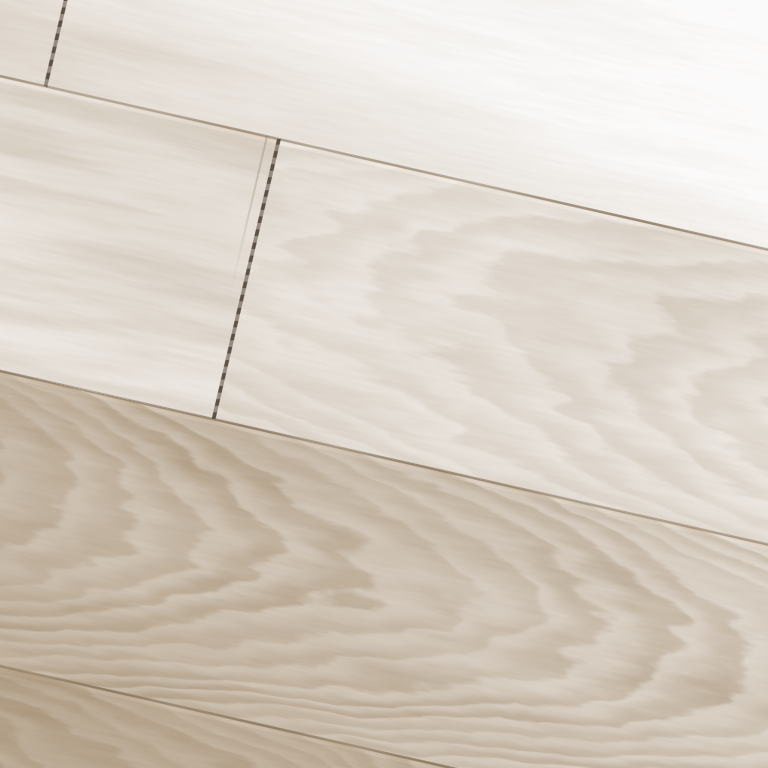
This texture is drawn by a Shadertoy shader. Its source:

```glsl
// Pale oak floorboards laid on a slant, washed by daylight from the upper right.
// Each point is mapped to a row and a board; arched or straight grain, fine
// fibres and light set a single tone, and thin seams are drawn over it.

const float ROW_SLOPE = 0.226;     // fall of the long seams
const float ROW_HEIGHT = 0.384;
const float FIRST_SEAM = 0.901;    // height of seam zero at the left edge
const float JOINT_LEAN = 0.2335;   // lean of the short joints
const float BOARD_LENGTH = 1.6;

const vec3 OAK_SHADE = vec3(0.71, 0.64, 0.55);
const vec3 OAK_LIGHT = vec3(0.96, 0.95, 0.94);
const vec3 SEAM_BROWN = vec3(0.53, 0.45, 0.35);
const vec3 JOINT_DARK = vec3(0.34, 0.29, 0.24);

// Values per row, from the top row down
const vec4 TONE_LEFT = vec4(0.73, 0.77, 0.31, 0.10);
const vec4 TONE_RIGHT = vec4(0.93, 0.79, 0.62, 0.36);
const vec4 GRAIN_DEPTH = vec4(0.10, 0.19, 0.31, 0.22);

float hash(vec2 p) {
    vec3 q = fract(p.xyx * vec3(0.1031, 0.1030, 0.0973));
    q += dot(q, q.yzx + 33.33);
    return fract((q.x + q.y) * q.z);
}

float noise(vec2 p) {
    vec2 cell = floor(p);
    vec2 f = fract(p);
    f = f * f * (3.0 - 2.0 * f);
    float low = mix(hash(cell), hash(cell + vec2(1.0, 0.0)), f.x);
    float high = mix(hash(cell + vec2(0.0, 1.0)), hash(cell + 1.0), f.x);
    return mix(low, high, f.y);
}

float fbm(vec2 p) {
    float sum = 0.0;
    float gain = 0.5;
    for (int i = 0; i < 4; i++) {
        sum += gain * noise(p);
        p = p * 2.03 + 17.3;
        gain *= 0.5;
    }
    return sum / 0.9375;
}

// Soft-edged stroke from a distance to its centre line
float stroke(float dist, float halfWidth, float pixel) {
    return 1.0 - smoothstep(halfWidth - 0.5 * pixel, halfWidth + pixel, abs(dist));
}

// Nested growth rings whose tips point along the given direction
float archedGrain(vec2 p, float direction, float frequency, vec2 seed) {
    float offCentre = p.y - 0.42 * ROW_HEIGHT;
    float field = frequency * (direction * p.x + 14.0 * offCentre * offCentre);
    field += 2.6 * fbm(p * vec2(3.0, 9.0) + seed);
    field += 0.7 * fbm(p * vec2(14.0, 52.0) + seed);
    float phase = fract(field);
    float band = smoothstep(0.0, 0.75, phase) * (1.0 - smoothstep(0.8, 1.0, phase));
    float strength = 0.5 + 0.5 * hash(vec2(floor(field) + 40.0, seed.x));
    return band * strength * (0.45 + 0.9 * fbm(p * vec2(5.0, 16.0) + seed));
}

// Long streaks with a slow waver
float straightGrain(vec2 p, vec2 seed) {
    float waver = 0.02 * noise(p * vec2(4.0, 6.0) + seed);
    return smoothstep(0.3, 0.8, fbm(vec2(p.x * 3.0, (p.y + waver) * 42.0) + seed));
}

void mainImage(out vec4 fragColor, in vec2 fragCoord) {
    vec2 uv = fragCoord / iResolution.y;
    float pixel = 1.0 / iResolution.y;

    // Row and board under this point
    float rowCoord = (FIRST_SEAM - uv.y - ROW_SLOPE * uv.x) / ROW_HEIGHT;
    float row = floor(rowCoord);
    int rowIndex = clamp(int(row) + 1, 0, 3);
    float along = uv.x - JOINT_LEAN * uv.y;
    float joint = 0.172 + 0.61 * row + 0.29 * row * row;
    float boardCoord = (along - joint) / BOARD_LENGTH;
    float board = floor(boardCoord);
    vec2 seed = 19.0 * vec2(hash(vec2(row, board) + 50.0), hash(vec2(board, row) + 80.0));
    vec2 p = vec2(along, fract(rowCoord) * ROW_HEIGHT);

    // Grain: boards on one diagonal are arched, the rest straight
    float grain = straightGrain(p, seed);
    if (row + board == 0.0) {
        float direction = row > 0.5 ? 1.0 : -1.0;
        float rings = archedGrain(p, direction, row > 0.5 ? 10.0 : 6.0, seed);
        grain = mix(grain, 1.3 * rings, 0.75);
    }
    float fibre = fbm(p * vec2(22.0, 240.0) + seed) - 0.5;
    float cloud = fbm(p * vec2(2.5, 7.0) + seed + 7.0) - 0.5;

    // Daylight and tone
    float tone = mix(TONE_LEFT[rowIndex], TONE_RIGHT[rowIndex], uv.x);
    float glow = smoothstep(-0.06, 0.1, uv.y - 0.93 + 0.36 * (uv.x - 0.3));
    tone += row < 0.0 ? 0.2 * glow : 0.0;
    tone -= GRAIN_DEPTH[rowIndex] * grain * (row < 0.0 ? 1.0 - 0.5 * glow : 1.0);
    tone += 0.10 * fibre + 0.22 * cloud * (1.0 - 0.6 * glow * step(row, -0.5));
    vec3 color = mix(OAK_SHADE, OAK_LIGHT, clamp(tone, -0.25, 1.1));

    // Long seams with a pale bevel below
    float seamDist = (rowCoord - round(rowCoord)) * ROW_HEIGHT * 0.975;
    float seamWear = 0.5 + 0.35 * noise(vec2(along * 9.0, round(rowCoord) * 5.0));
    color += 0.035 * stroke(seamDist - 0.0045, 0.002, pixel);
    color = mix(color, SEAM_BROWN, seamWear * stroke(seamDist, 0.0013, pixel));

    // Short joints: a broken dark line beside a faint thread
    float jointDist = (boardCoord - round(boardCoord)) * BOARD_LENGTH * 0.974;
    float dash = 0.55 + 0.4 * smoothstep(-0.3, 0.3, cos(6.2832 * uv.y / 0.017));
    color = mix(color, JOINT_DARK, dash * stroke(jointDist, 0.0021, pixel));
    float threadFade = 0.3 * (1.0 - smoothstep(0.1, 0.6, fract(rowCoord)));
    color = mix(color, SEAM_BROWN, threadFade * stroke(jointDist + 0.016, 0.001, pixel));

    fragColor = vec4(clamp(color, 0.0, 1.0), 1.0);
}
```
